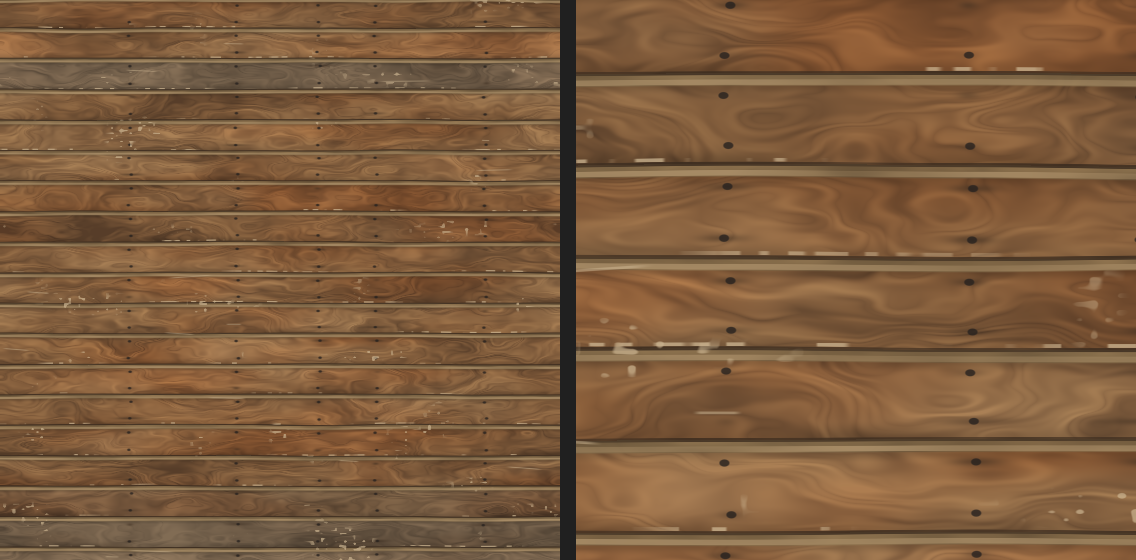
Left: the whole. Right: its middle third, enlarged.
Write a Shadertoy shader that draws this texture.

```glsl
// Weathered horizontal brown wooden cladding with pale grooves, nails and chips.

const float PITCH = 0.0545;        // height of one board
const float FIRST_SEAM = 0.0508;   // first seam, measured from the top
const float GROOVE = 0.14;         // pale groove, as a share of a board
const float SEAM_HALF = 0.022;     // half width of the dark seam
const float NAIL_RADIUS = 0.0026;
const int SCRATCHES = 16;
const float NAIL_COLUMNS[5] = float[5](0.232, 0.423, 0.569, 0.671, 0.866);

const vec3 WOOD_DARK = vec3(0.34, 0.24, 0.16);
const vec3 WOOD_MID = vec3(0.51, 0.365, 0.235);
const vec3 WOOD_LIGHT = vec3(0.68, 0.51, 0.33);
const vec3 RED_TINT = vec3(1.05, 0.93, 0.83);
const vec3 WEATHERED = vec3(0.46, 0.39, 0.31);
const vec3 GROOVE_COLOR = vec3(0.51, 0.42, 0.29);
const vec3 LIP_COLOR = vec3(0.68, 0.57, 0.42);
const vec3 SEAM_COLOR = vec3(0.23, 0.17, 0.12);
const vec3 NAIL_COLOR = vec3(0.15, 0.13, 0.12);
const vec3 CHIP_COLOR = vec3(0.80, 0.71, 0.57);

float hash(vec2 p) {
    vec3 q = fract(p.xyx * 0.1031);
    q += dot(q, q.yzx + 33.33);
    return fract((q.x + q.y) * q.z);
}

// Value noise that wraps horizontally after period cells
float noise(vec2 p, float period) {
    vec2 cell = floor(p), f = fract(p);
    f = f * f * (3.0 - 2.0 * f);
    float left = mod(cell.x, period), right = mod(cell.x + 1.0, period);
    return mix(mix(hash(vec2(left, cell.y)), hash(vec2(right, cell.y)), f.x),
               mix(hash(vec2(left, cell.y + 1.0)), hash(vec2(right, cell.y + 1.0)), f.x), f.y);
}

float fbm(vec2 p, float period) {
    float sum = 0.0, amp = 0.5;
    for (int i = 0; i < 3; i++) {
        sum += amp * noise(p, period);
        p = p * 2.0 + vec2(0.0, 19.7);
        period *= 2.0;
        amp *= 0.5;
    }
    return sum / 0.875;
}

float stripe(float d, float halfWidth, float aa) {
    return 1.0 - smoothstep(halfWidth - 0.5 * aa, halfWidth + 0.5 * aa, abs(d));
}

// Grain, blotches and weathering of one board
vec3 boardColor(vec2 p, float row) {
    float seed = row * 37.7;
    float warp = fbm(vec2(p.x * 9.0, p.y * 26.0 + seed), 9.0) - 0.5;
    float streak = fbm(vec2(p.x * 7.0, p.y * 60.0 + seed + warp * 6.0), 7.0) - 0.5;
    float blotch = fbm(vec2(p.x * 5.0, p.y * 16.0 + seed), 5.0) - 0.5;
    float fibre = noise(vec2(p.x * 38.0, p.y * 230.0 + seed + warp * 24.0), 38.0) - 0.5;
    float rings = abs(2.0 * noise(vec2(p.x * 16.0, p.y * 105.0 + seed + warp * 22.0), 16.0) - 1.0);

    float tone = 0.52 + 0.75 * streak + 0.65 * blotch + 0.26 * fibre + 0.25 * (rings - 0.45);
    tone = clamp(tone + 0.16 * (hash(vec2(row, 4.0)) - 0.5), 0.0, 1.0);
    vec3 color = mix(WOOD_DARK, WOOD_MID, min(2.0 * tone, 1.0));
    color = mix(color, WOOD_LIGHT, max(2.0 * tone - 1.0, 0.0));

    float red = smoothstep(0.35, 0.75, fbm(vec2(p.x * 3.0, p.y * 9.0 + 5.0 + seed), 3.0));
    color *= mix(vec3(1.0), RED_TINT, red);

    // One grey board near the top, and grey boards at the foot
    float center = FIRST_SEAM + (row + 0.5) * PITCH;
    float grey = exp(-pow((center - 0.132) / 0.03, 2.0)) + smoothstep(0.84, 0.95, center);
    grey = clamp(0.85 * grey + 0.5 * blotch + 0.06, 0.0, 0.9);
    color = mix(color, WEATHERED * (0.72 + 0.55 * tone), grey);
    return color * (1.0 - 0.17 * exp(-pow((center - 0.935) / 0.04, 2.0)));
}

void mainImage(out vec4 fragColor, in vec2 fragCoord) {
    vec2 p = fragCoord / iResolution.xy;
    p.y = 1.0 - p.y;
    float pixel = 1.0 / iResolution.y;
    float aa = pixel / PITCH;

    // Board index, and height within the board from its top
    float wobble = 0.06 * (noise(vec2(p.x * 7.0, p.y * 20.0), 7.0) - 0.5);
    float board = (p.y - FIRST_SEAM) / PITCH + wobble;
    float row = floor(board), t = board - row;
    float seamDist = board - round(board), seam = round(board);
    vec3 color = boardColor(p, row);

    // Shade at the board edges
    float wear = noise(vec2(p.x * 12.0, seam * 7.3), 12.0);
    color *= 1.0 - 0.25 * wear * smoothstep(0.78, 1.0, t);
    color *= 1.0 - 0.16 * (1.0 - smoothstep(GROOVE, GROOVE + 0.12, t));

    // Nails with dark horizontal smears
    for (int i = 0; i < 5; i++) {
        for (int k = 0; k < 2; k++) {
            vec2 id = vec2(float(i * 2 + k), row + 11.0);
            float chance = hash(id);
            float dx = p.x - NAIL_COLUMNS[i] - 0.006 * (hash(id + 31.0) - 0.5);
            dx -= round(dx);
            float dy = (t - (k == 0 ? 0.25 : 0.80)) * PITCH;
            float reach = mix(0.006, 0.03, chance * chance);
            float smear = exp(-pow(dx / reach, 2.0) - pow(dy / 0.0024, 2.0));
            color = mix(color, SEAM_COLOR, 0.55 * smear * hash(id + 57.0));
            float nail = stripe(length(vec2(dx * 0.7, dy)), NAIL_RADIUS * 0.8, pixel * 1.5);
            color = mix(color, NAIL_COLOR, 0.8 * nail * step(0.2, chance));
        }
    }

    // Groove, pale lip and dark seam
    float dirt = fbm(vec2(p.x * 20.0, board * 5.0), 20.0);
    float groove = 1.0 - smoothstep(GROOVE - aa, GROOVE + aa, t);
    color = mix(color, GROOVE_COLOR * (0.72 + 0.5 * dirt), 0.85 * groove);
    color = mix(color, LIP_COLOR, stripe(t - 0.10, 0.03, aa) * (0.25 + 0.6 * wear));
    color = mix(color, SEAM_COLOR, stripe(seamDist, SEAM_HALF, aa) * (0.5 + 0.45 * dirt));

    // Broken paint along the seam, and scattered flakes
    float crumbs = smoothstep(0.52, 0.72, noise(vec2(p.x * 110.0, seam * 5.1), 110.0));
    crumbs *= smoothstep(0.5, 0.75, noise(vec2(p.x * 9.0, seam * 3.7 + 8.0), 9.0));
    color = mix(color, CHIP_COLOR, 0.75 * crumbs * stripe(seamDist + 0.045, 0.02, aa));
    float flakes = smoothstep(0.76, 0.9, noise(p * vec2(120.0, 210.0), 120.0));
    flakes *= smoothstep(0.78, 0.92, noise(p * vec2(14.0, 22.0) + vec2(0.0, 3.0), 14.0));
    color = mix(color, CHIP_COLOR, 0.7 * flakes);

    // Long faint scratches
    for (int i = 0; i < SCRATCHES; i++) {
        vec2 id = vec2(float(i), 71.0);
        vec2 d = p - vec2(hash(id), hash(id + 13.0));
        d.x -= round(d.x);
        float halfLength = mix(0.006, 0.05, pow(hash(id + 29.0), 2.0));
        float mark = stripe(d.y - d.x * 0.16 * (hash(id + 43.0) - 0.5), 0.0008, pixel * 1.5);
        mark *= 1.0 - smoothstep(0.6 * halfLength, halfLength, abs(d.x));
        color = mix(color, CHIP_COLOR, 0.55 * mark);
    }
    fragColor = vec4(color, 1.0);
}
```
